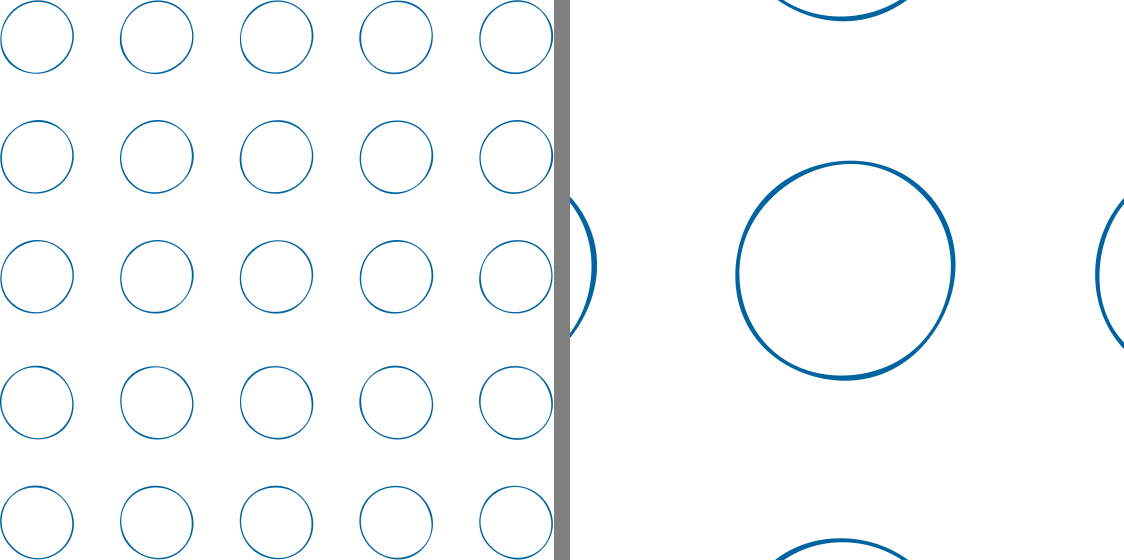
Left: the whole. Right: its middle third, enlarged.
Write a Shadertoy shader that draws this pattern.

```glsl
const vec3 PAPER = vec3(1.0);
const vec3 INK = vec3(0.005, 0.39, 0.627);
const vec2 FIRST_CENTER = vec2(0.0659, 0.0669);
const float PITCH = 0.2139;
const float LAST_INDEX = 4.0;
const float GROUP_SPLIT = 0.39;    // height dividing the two row groups
const float GROUP_GAP = 0.0110;    // extra space between the groups
const float RADIUS = 0.0643;
const float LINE_WIDTH = 0.0026;
const float SKEW = 0.0012;         // diagonal stretch of each ring
const float WOBBLE = 0.00028;      // hand-drawn deviation of the radius
const float PRESSURE = 0.22;       // relative variation of the line width
const float TAU = 6.2831853;

float hash(vec2 p) {
    vec3 q = fract(vec3(p.xyx) * 0.1031);
    q += dot(q, q.yzx + 33.33);
    return fract((q.x + q.y) * q.z);
}

// Sum of low harmonics around the ring, with phases set by the seed
float handWave(float angle, vec2 seed) {
    float sum = 0.0;
    for (int k = 3; k <= 5; k++) {
        float phase = TAU * hash(seed + float(k) * 7.3);
        sum += sin(float(k) * angle + phase) * 2.0 / float(k);
    }
    return sum;
}

// Area covered by a stroke of the given width, box filtered over one pixel
float strokeCoverage(float dist, float width, float pixel) {
    vec2 edges = (dist + vec2(0.5, -0.5) * width) / pixel + 0.5;
    edges = clamp(edges, 0.0, 1.0);
    return edges.x - edges.y;
}

float drawnRing(vec2 p, float lean, vec2 seed, float pixel) {
    float angle = atan(p.y, p.x);
    float radius = RADIUS + lean * SKEW * sin(2.0 * angle)
                 + WOBBLE * handWave(angle, seed);
    float width = LINE_WIDTH * (1.0 + PRESSURE * handWave(angle, seed + 41.0));
    return strokeCoverage(length(p) - radius, width, pixel);
}

void mainImage(out vec4 fragColor, in vec2 fragCoord) {
    float pixel = 1.0 / iResolution.y;
    vec2 uv = fragCoord * pixel;

    // Close the gap so all rows share one grid
    float upper = step(GROUP_SPLIT, uv.y);
    uv.y -= upper * GROUP_GAP;

    vec2 grid = (uv - FIRST_CENTER) / PITCH;
    vec2 cell = clamp(floor(grid + 0.5), 0.0, LAST_INDEX);
    vec2 local = (grid - cell) * PITCH;

    // The lower rows lean the opposite way
    float lean = mix(-1.0, 1.0, upper);
    float ink = drawnRing(local, lean, cell + 3.0, pixel);
    fragColor = vec4(mix(PAPER, INK, ink), 1.0);
}
```
